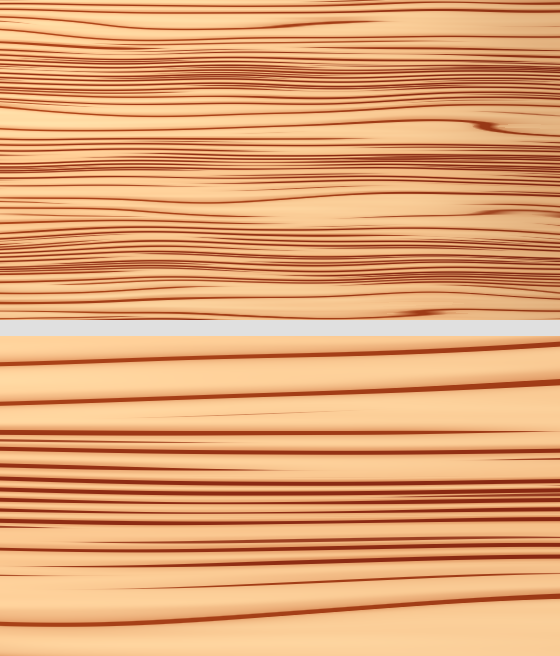
Top: the whole. Bottom: its middle third, enlarged.
Write a WebGL 2 fragment shader that draws this texture.

```glsl
#version 300 es
precision highp float;

uniform vec2 u_resolution;
out vec4 fragColor;

const float TAU = 6.2831853;

vec2 hashGradient(vec2 cell) {
  vec3 q = fract(cell.xyx * vec3(0.1031, 0.1030, 0.0973));
  q += dot(q, q.yzx + 33.33);
  float angle = TAU * fract((q.x + q.y) * q.z);
  return vec2(cos(angle), sin(angle));
}

float gradientNoise(vec2 p) {
  vec2 i = floor(p), f = p - i;
  vec2 u = f * f * f * (f * (f * 6.0 - 15.0) + 10.0);
  float a = dot(hashGradient(i), f);
  float b = dot(hashGradient(i + vec2(1, 0)), f - vec2(1, 0));
  float c = dot(hashGradient(i + vec2(0, 1)), f - vec2(0, 1));
  float d = dot(hashGradient(i + vec2(1, 1)), f - vec2(1, 1));
  return mix(mix(a, b, u.x), mix(c, d, u.x), u.y);
}

// Growth-ring count: alternating crowded and open bands, gently bent.
float ringPhase(vec2 p) {
  float y = p.y + 0.026 * gradientNoise(vec2(p.x * 1.5, p.y * 3.0) + 4.7);
  float bands = 1.4 * sin(TAU * (y - 0.2) / 0.285);
  float swell = 1.3 * gradientNoise(vec2(p.x * 0.9, y * 9.0) + 21.3);
  float jitter = 0.5 * gradientNoise(vec2(p.x * 0.6, y * 30.0) + 57.1);
  return 50.0 * y + bands + swell + jitter;
}

// x: sharp dark core, y: soft shade beside it. Strokes taper along x.
vec2 ringStroke(float phase, float slope, float x, float seed, float bias,
                float openness, float pixel) {
  float id = floor(phase + 0.5);
  float offset = phase - id;
  float dist = offset / max(abs(slope), 14.0) * sign(slope);
  vec2 track = vec2(x * 0.9 + id * 3.71, id * 7.37 + seed);
  float presence = smoothstep(-0.16, 0.1, gradientNoise(track) + bias);
  float fat = openness * smoothstep(0.0, 0.4, gradientNoise(track * vec2(0.8, 1.0) + 31.9));
  float halfWidth = mix(0.0021, 0.0042, fat) * presence;
  float core = clamp((halfWidth - abs(dist)) / pixel + 0.5, 0.0, 1.0);
  core *= min(1.0, 2.0 * halfWidth / pixel + 0.15) * smoothstep(0.0, 0.3, presence);
  float reach = dist > 0.0 ? mix(0.006, 0.013, fat) : 0.0035;
  float window = 1.0 - smoothstep(0.25, 0.5, abs(offset));
  return vec2(core, exp(-abs(dist) / reach) * window * presence);
}

vec3 woodBase(vec2 p, vec2 uv, float density) {
  vec3 cream = vec3(0.99, 0.845, 0.64);
  vec3 peach = vec3(0.94, 0.70, 0.48);
  float cloud = gradientNoise(vec2(p.x * 0.8, p.y * 5.0) + 9.4);
  float fibre = gradientNoise(vec2(p.x * 2.5, p.y * 85.0) + 73.2);
  float shade = 0.08 + 0.5 * uv.x * uv.x + 0.14 * (1.0 - uv.y);
  shade += 0.3 * cloud + 0.22 * fibre + 0.25 * density;
  return mix(cream, peach, clamp(shade, 0.0, 1.15));
}

void main() {
  vec2 uv = gl_FragCoord.xy / u_resolution;
  vec2 p = gl_FragCoord.xy / u_resolution.y;
  float pixel = 1.0 / u_resolution.y;

  float phase = ringPhase(p);
  float stepY = 0.001;
  float slope = (ringPhase(p + vec2(0.0, stepY)) - phase) / stepY;
  float density = smoothstep(22.0, 80.0, abs(slope));
  float openness = 1.0 - density;

  // Long rings, then sparse short strands between them.
  vec2 rings = ringStroke(phase, slope, p.x, 0.31, 0.2, openness, pixel);
  vec2 strands = ringStroke(phase + 0.47, slope, p.x, 40.63, -0.17, 0.0, pixel);
  float core = max(rings.x, 0.85 * strands.x);
  float shade = max(rings.y, 0.55 * strands.y);

  vec3 color = woodBase(p, uv, density);
  color = mix(color, vec3(0.76, 0.39, 0.19), 0.72 * shade);

  // Crowded rings are redder and darker than open ones.
  float depth = clamp(0.3 + 0.5 * density + 0.25 * uv.x, 0.0, 1.0);
  vec3 ink = mix(vec3(0.72, 0.31, 0.10), vec3(0.52, 0.15, 0.07), depth);
  color = mix(color, ink, core);

  // Warm light from the upper left, dimmer right edge.
  float glow = 1.0 - smoothstep(0.0, 0.9, length((uv - vec2(0.05, 0.85)) * vec2(1.0, 0.8)));
  color *= 1.0 + 0.05 * glow - 0.07 * smoothstep(0.7, 1.0, uv.x);
  fragColor = vec4(clamp(color, 0.0, 1.0), 1.0);
}
```
